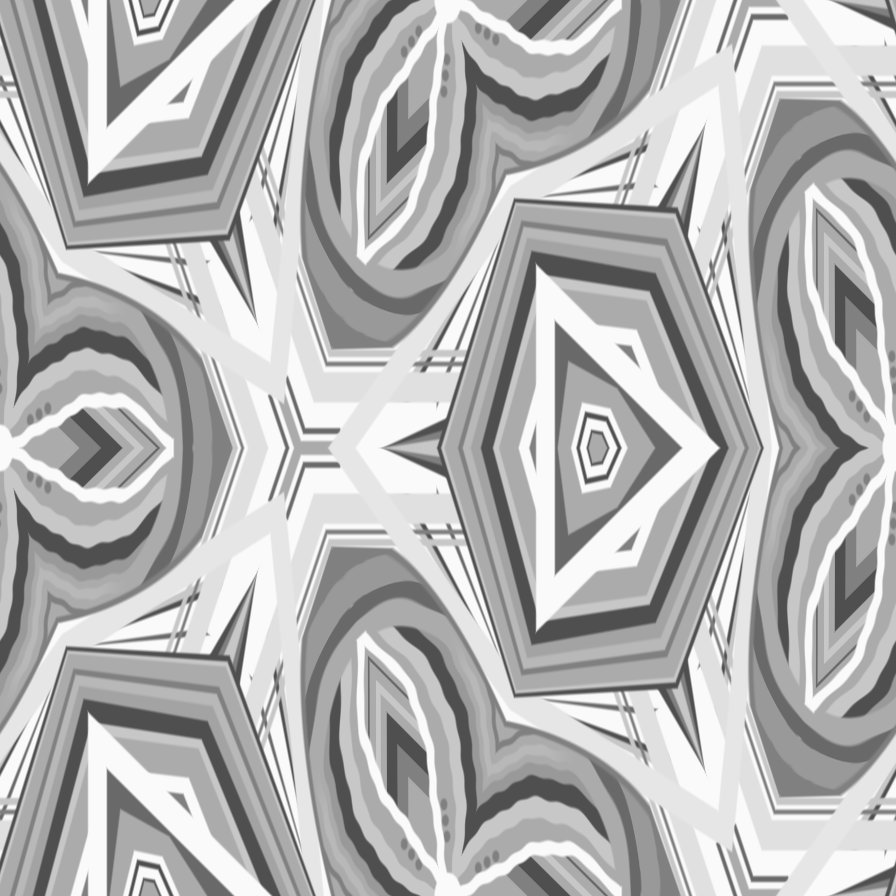
A three.js fragment shader for this pattern:

```glsl
varying vec2 vUv;

const float SPAN = 768.0;       // drawing units across one repeat
const float SOFT = 1.7;         // half width of a smoothed edge
const float ROOT3 = 1.7320508;
const float WOBBLE = 1.5;       // hand-drawn waver of the curves
const float DARK = 0.31;
const float SLATE = 0.41;
const float MID = 0.50;
const float GREY = 0.67;
const float LIGHT = 0.78;
const float PALE = 0.90;
const float WHITE = 0.98;
const vec2 EYE = vec2(221.7, 384.0);    // triangle corners; the leaf is at 0
const vec2 JOINT = vec2(443.4, 0.0);
const vec2 FAN = vec2(99.0, 171.0);
const vec2 LEAF_SIZE = vec2(346.0, 155.0);

float inside(float d) { return 1.0 - smoothstep(-SOFT, SOFT, d); }

float band(float x, float lo, float hi) { return inside(lo - x) * inside(x - hi); }

void paint(inout float tone, float shade, float mask) { tone = mix(tone, shade, mask); }

// Mirror the plane into one equilateral triangle
vec2 kaleidoscope(vec2 q) {
  vec2 n = vec2(0.5 * ROOT3, 0.5);
  for (int i = 0; i < 7; i++) {
    q.y = abs(q.y);
    q -= 2.0 * max(dot(q, n * vec2(-1.0, 1.0)), 0.0) * n * vec2(-1.0, 1.0);
    q -= 2.0 * max(dot(q - JOINT, n), 0.0) * n;
  }
  return q;
}

// Fill a hexagon with alternating corner radii a and b
void hexagon(inout float tone, vec2 p, float a, float b, float shade) {
  vec2 n = normalize(vec2(b * 0.5 * ROOT3, a - 0.5 * b));
  paint(tone, shade, inside(dot(p - vec2(a, 0.0), n)));
}

// Fill everything below a ray falling from the fan point
void ray(inout float tone, vec2 q, float slope, float shade) {
  paint(tone, shade, inside(dot(q - FAN, normalize(vec2(slope, 1.0)))));
}

float ribbons(vec2 q, vec2 w) {
  float tone = WHITE;
  ray(tone, q, 0.05, SLATE);
  ray(tone, q, 0.08, WHITE);
  ray(tone, q, 0.21, DARK);
  ray(tone, q, 0.24, LIGHT);
  ray(tone, q, 0.28, WHITE);
  paint(tone, MID, band(w.y, 70.0, 74.0));
  paint(tone, LIGHT, band(w.y, 78.0, 84.0));

  // Streaks and wedge around the joint
  float near = inside(w.x - 205.0);
  paint(tone, WHITE, band(w.y, -9.0, 40.0) * near);
  paint(tone, SLATE, band(w.y, 12.0, 17.0) * inside(w.x - 62.0));
  paint(tone, GREY, inside(w.y - 6.0) * inside(w.x - 62.0));
  float along = w.x - 125.0;
  paint(tone, DARK, inside(w.y - 0.27 * along));
  paint(tone, MID, inside(w.y - 0.17 * along));
  paint(tone, LIGHT, inside(w.y - 0.09 * along));

  // Crossing pale bands
  float fall = dot(q - FAN, normalize(vec2(0.37, 1.0)));
  paint(tone, 0.88, band(w.y, 39.0, 65.0));
  paint(tone, PALE, band(fall, -13.0, 13.0));
  return tone;
}

float leaf(vec2 q) {
  float wave = WOBBLE * (sin(q.x * 0.09) + 0.6 * sin(q.x * 0.21 + q.y * 0.1));
  float arch = q.y - 93.0 + 0.0035 * (q.x - 135.0) * (q.x - 135.0) + wave;
  float tone = GREY;
  paint(tone, 0.60, band(arch, 9.0, 20.0));
  paint(tone, 0.72, band(arch, 27.0, 36.0));
  paint(tone, MID, band(arch, 45.0, 51.0));
  paint(tone, LIGHT, band(arch, -27.0, -9.0));
  paint(tone, DARK, band(arch, -9.0, 9.0));

  // Dark tip and the strand that encloses it
  float r = length(q - vec2(130.0, 0.0)) + wave;
  float tip = smoothstep(140.0, 195.0, q.x);
  paint(tone, SLATE, band(r, 139.0, 157.0) * tip);
  paint(tone, 0.60, band(r, 157.0, 184.0) * tip);
  paint(tone, MID, band(r, 184.0, 230.0) * tip);
  paint(tone, GREY, band(r, 119.0, 141.0) * tip);

  // Lens with chevrons, beads and a white rim
  float s = clamp(q.x / 256.0, 0.0, 1.0);
  float rim = q.y - 42.0 * sin(3.14159 * pow(s, 1.4)) + wave;
  float chevron = q.x + 1.75 * q.y;
  float fill = GREY;
  paint(fill, MID, band(chevron, 118.0, 150.0));
  paint(fill, DARK, band(chevron, 150.0, 182.0));
  paint(fill, LIGHT, band(chevron, 200.0, 214.0));
  paint(fill, SLATE, band(chevron, 233.0, 238.0));
  paint(tone, fill, inside(rim) * inside(q.x - 254.0));
  for (int i = 0; i < 3; i++) {
    vec2 bead = vec2(45.0 + 13.0 * float(i), 24.0 + 5.0 * float(i));
    paint(tone, MID, inside(length(q - bead) - 5.0));
  }
  paint(tone, WHITE, band(rim, -6.0, 6.0) * inside(q.x - 258.0));
  paint(tone, WHITE, inside(length(q) - 20.0));
  return tone;
}

void eye(inout float tone, vec2 p) {
  hexagon(tone, p, 238.0, 247.0, DARK);
  hexagon(tone, p, 232.0, 243.0, LIGHT);
  hexagon(tone, p, 227.0, 240.0, GREY);
  hexagon(tone, p, 207.0, 225.0, MID);
  hexagon(tone, p, 200.0, 219.0, 0.72);
  hexagon(tone, p, 188.0, 208.0, 0.64);
  hexagon(tone, p, 173.0, 195.0, DARK);
  hexagon(tone, p, 155.0, 172.0, LIGHT);
  hexagon(tone, p, 146.0, 160.0, GREY);
  hexagon(tone, p, 117.0, 127.0, WHITE);
  hexagon(tone, p, 101.0, 110.0, MID);
  // Triangle and core
  paint(tone, WHITE, inside(p.x - 91.0));
  paint(tone, SLATE, inside(p.x - 63.0));
  hexagon(tone, p, 59.0, 86.0, GREY);
  hexagon(tone, p, 39.0, 45.0, WHITE);
  hexagon(tone, p, 31.0, 36.0, DARK);
  hexagon(tone, p, 26.0, 30.0, WHITE);
  hexagon(tone, p, 16.0, 18.0, DARK);
  hexagon(tone, p, 13.0, 15.0, GREY);
}

void main() {
  vec2 cell = fract(vUv + vec2(0.5, 0.0)) - 0.5;
  vec2 q = kaleidoscope(cell * vec2(ROOT3, 1.0) * SPAN);
  vec2 e = q - EYE;
  vec2 p = vec2(0.5 * e.x - 0.5 * ROOT3 * e.y, -0.5 * ROOT3 * e.x - 0.5 * e.y);

  float tone = ribbons(q, vec2(JOINT.x - p.x, p.y));
  float edge = (length(q / LEAF_SIZE) - 1.0) * LEAF_SIZE.y;
  edge = max(edge, 0.86 * (q.x + 0.6 * q.y - LEAF_SIZE.x));
  paint(tone, MID, inside(edge));
  paint(tone, leaf(q), inside(edge + 5.0));
  eye(tone, p);
  gl_FragColor = vec4(vec3(tone), 1.0);
}
```
